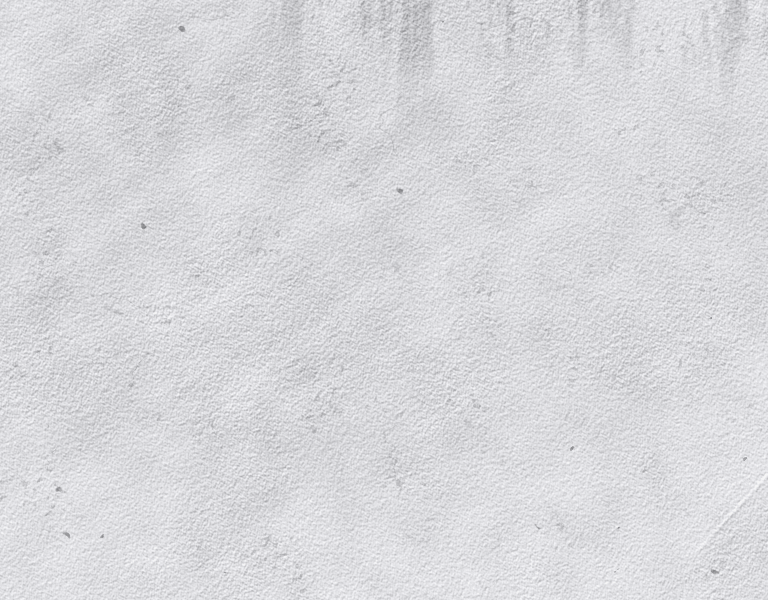
A WebGL 2 fragment shader for this texture:

```glsl
#version 300 es
precision highp float;
// Rough pale plaster wall: fine gritty grain, mottled patches, pits and damp streaks.
uniform vec2 u_resolution;
out vec4 fragColor;

const vec2 LIGHT = vec2(-0.4, 0.92);
const vec3 PLASTER = vec3(0.853, 0.854, 0.867);

vec2 hash2(vec2 cell) {
    vec3 h = fract(cell.xyx * vec3(0.1031, 0.1030, 0.0973));
    h += dot(h, h.yzx + 33.33);
    return fract((h.xx + h.yz) * h.zy);
}

float cornerSlope(vec2 cell, vec2 corner, vec2 f) {
    float angle = 6.2832 * hash2(cell + corner + 57.0).x;
    return dot(vec2(cos(angle), sin(angle)), f - corner);
}

float gradientNoise(vec2 p) {
    vec2 cell = floor(p), f = p - cell;
    vec2 w = f * f * f * (f * (f * 6.0 - 15.0) + 10.0);
    float low = mix(cornerSlope(cell, vec2(0, 0), f), cornerSlope(cell, vec2(1, 0), f), w.x);
    float high = mix(cornerSlope(cell, vec2(0, 1), f), cornerSlope(cell, vec2(1, 1), f), w.x);
    return mix(low, high, w.y);
}

float fbm(vec2 p, int octaves) {
    float sum = 0.0, amplitude = 1.0;
    for (int i = 0; i < octaves; i++) {
        sum += amplitude * gradientNoise(p);
        p = mat2(1.6, 1.2, -1.2, 1.6) * p + 11.3;
        amplitude *= 0.5;
    }
    return sum;
}

vec2 rotate(vec2 p, float angle) {
    float c = cos(angle), s = sin(angle);
    return vec2(c * p.x + s * p.y, c * p.y - s * p.x);
}

// Grit in three sizes over lumps drawn out along the trowel direction.
float surfaceHeight(vec2 p, float lumps) {
    float grit = 0.42 * gradientNoise(rotate(p, 0.5) * 125.0)
               + 0.45 * gradientNoise(rotate(p, 1.1) * 215.0 + 31.0)
               + 0.4 * gradientNoise(rotate(p, 0.3) * 310.0 + 77.0);
    return grit + lumps * gradientNoise(rotate(p, 0.5) * vec2(45.0, 70.0));
}

float relief(vec2 p, float lumps, float reach) {
    return surfaceHeight(p - LIGHT * reach, lumps) - surfaceHeight(p + LIGHT * reach, lumps);
}

// Ragged dark crumbs, gathered into clusters.
float crumbs(vec2 p, float rough) {
    float cluster = smoothstep(0.15, 0.6, fbm(p * 8.0 + 23.0, 3) + 0.2 * rough);
    float chips = gradientNoise(rotate(p, 0.6) * vec2(60.0, 90.0)) + 0.6 * gradientNoise(p * 150.0);
    return cluster * smoothstep(0.2, 0.45, chips);
}

// Sparse small holes, one at most in each cell.
float pits(vec2 p, float density, float chance) {
    vec2 cell = floor(p * density);
    vec2 pick = hash2(cell + 7.0);
    vec2 offset = fract(p * density) - mix(vec2(0.25), vec2(0.75), hash2(cell + 91.0));
    offset = rotate(offset, pick.y * 3.0) * vec2(0.7, 1.3);
    float radius = mix(0.03, 0.075, pick.y * pick.y);
    float ragged = length(offset) + 0.09 * gradientNoise(p * 120.0);
    return step(pick.x, chance) * (1.0 - smoothstep(radius * 0.4, radius * 1.3, ragged));
}

// Damp runs that hang from the top edge, each broken into vertical fibres.
float dampStreaks(vec2 p) {
    float bands = gradientNoise(vec2(p.x * 9.0 + 0.3, p.y * 1.2)) + 0.1;
    float fibres = 0.7 * gradientNoise(vec2(p.x * 30.0, p.y * 2.5))
                 + 0.6 * gradientNoise(vec2(p.x * 85.0, p.y * 6.0))
                 + 0.5 * gradientNoise(p * vec2(110.0, 45.0));
    float reach = 0.2 + 0.22 * gradientNoise(vec2(p.x * 15.0, 8.5));
    float fade = 1.0 - smoothstep(0.0, reach, 1.0 - p.y);
    return smoothstep(0.35, 0.6, p.x) * fade * smoothstep(0.0, 0.75, bands + fibres + 0.15 * fade);
}

// Broken hairline cracks along zero contours, kept to a few patches.
float hairlines(vec2 p) {
    float contour = abs(fbm(p * vec2(5.0, 8.0) + 3.7, 4));
    float patches = smoothstep(0.2, 0.4, gradientNoise(p * 7.0 + 19.0) + 0.2 * gradientNoise(p * 50.0));
    return patches * (1.0 - smoothstep(0.004, 0.024, contour));
}

// Straight scratch with a bright ridge and a shaded side.
float scratch(vec2 p, vec2 start, vec2 end) {
    vec2 along = normalize(end - start);
    float side = dot(p - start, vec2(-along.y, along.x));
    float fade = smoothstep(0.0, 0.08, dot(p - start, along));
    return fade * (exp(-pow(side / 0.0025, 2.0)) - 0.8 * exp(-pow((side + 0.005) / 0.0022, 2.0)));
}

void main() {
    vec2 p = gl_FragCoord.xy / u_resolution.y;
    float upperLeft = smoothstep(0.9, 0.1, distance(p, vec2(0.35, 0.72)));
    float rough = smoothstep(0.0, 0.5, fbm(p * 3.8 + 5.0, 5) + 0.2 * upperLeft);
    float damp = dampStreaks(p);
    // Mottled tone with faint trowel sweeps
    vec2 swept = rotate(p + 0.08 * gradientNoise(p * 2.5), 0.6);
    float tone = 0.036 * fbm(p * 2.7 + 1.5, 6) + 0.03 * fbm(p * 13.0 + 41.0, 4) - 0.018 * upperLeft;
    tone += 0.03 * (0.2 + upperLeft) * fbm(swept * vec2(5.0, 21.0), 4);
    // Surface relief and damage
    float shade = tone + (0.15 + 0.045 * rough + 0.04 * damp) * relief(p, 0.25 * rough, 0.0016);
    shade += 0.055 * surfaceHeight(p, 0.0) - 0.014 * rough;
    shade -= 0.09 * crumbs(p, rough) + 0.25 * pits(p, 14.0, 0.07) + 0.06 * hairlines(p);
    shade += 0.075 * scratch(p, vec2(1.13, 0.05), vec2(1.28, 0.21));
    shade *= shade > 0.0 ? 0.85 : 1.15;
    fragColor = vec4(clamp(PLASTER + 0.015 + shade - 0.1 * damp, 0.0, 0.96), 1.0);
}
```
